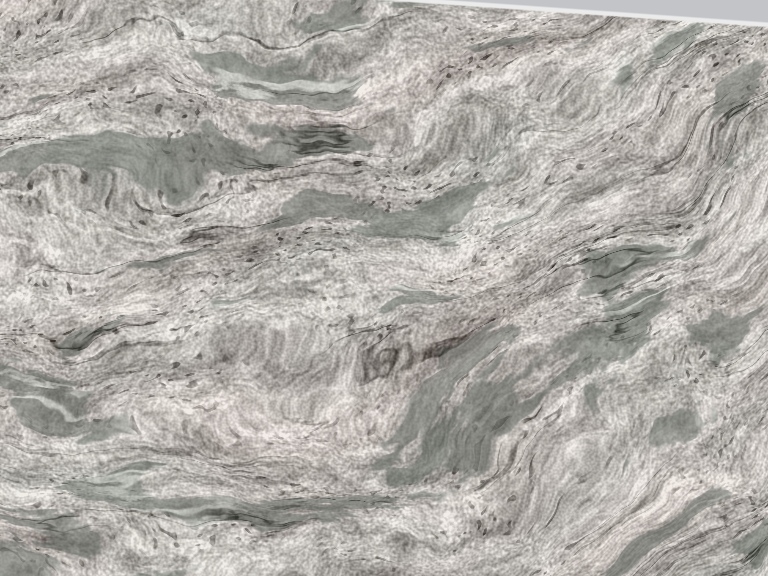
This texture is drawn by a WebGL 1 fragment shader. Its source:

```glsl
precision highp float;
// Polished grey granite slab: folded strata, grey-green patches, dark and white veins, fine grain.

uniform vec2 u_resolution;

float hash(vec2 cell) {
  vec3 h = fract(vec3(cell.xyx) * 0.1031);
  h += dot(h, h.yzx + 33.33);
  return fract((h.x + h.y) * h.z);
}

vec2 gradient(vec2 cell) {
  float angle = 6.2832 * hash(cell);
  return vec2(cos(angle), sin(angle));
}

float noise(vec2 p) {
  vec2 i = floor(p), f = p - i;
  vec2 u = f * f * f * (f * (f * 6.0 - 15.0) + 10.0);
  vec2 e = vec2(0.0, 1.0);
  float low = mix(dot(gradient(i), f), dot(gradient(i + e.yx), f - e.yx), u.x);
  float high = mix(dot(gradient(i + e), f - e), dot(gradient(i + e.yy), f - e.yy), u.x);
  return mix(low, high, u.y);
}

float fbm(vec2 p) {
  float sum = 0.0, amplitude = 1.0;
  for (int octave = 0; octave < 5; octave++) {
    sum += amplitude * noise(p);
    p = mat2(1.98, 0.16, -0.16, 1.98) * p + 17.3;
    amplitude *= 0.56;
  }
  return sum;
}

// Coordinates that follow the layers: sagging in the middle, sweeping up at the right.
vec2 foldedLayers(vec2 p) {
  vec2 s = p;
  s.y += 0.04 * sin(3.4 * p.x + 2.5 * p.y) - 0.75 * pow(max(p.x - 0.75, 0.0), 1.5);
  s += 0.11 * vec2(noise(p * 2.7 + 3.0), noise(p * vec2(2.7, 3.6) + 11.0));
  s += 0.03 * vec2(noise(p * 9.0 + 23.0), noise(p * vec2(8.0, 12.0) + 31.0));
  return s + 0.006 * vec2(noise(p * 34.0), noise(p * 34.0 + 5.0));
}

void main() {
  vec2 p = gl_FragCoord.xy / u_resolution.y;
  vec2 s = foldedLayers(p) + 4.0;
  float right = smoothstep(0.8, 1.15, p.x);

  // Broad layers and cloudy mottling
  float strata = fbm(s * vec2(2.6, 15.0));
  float mottle = fbm(s * vec2(20.0, 38.0) + 7.0);
  float tone = 0.715 + 0.21 * strata + 0.18 * mottle;

  // Ragged grey-green patches, long on the left and rounder on the right
  float body = mix(fbm(s * vec2(2.8, 9.0) + 41.0), fbm(s * vec2(5.0, 7.5) + 53.0), right);
  float patches = smoothstep(0.2, 0.31, body + 0.08 * mottle);
  tone = mix(tone, 0.51 + 0.09 * strata + 0.09 * mottle, 0.85 * patches);

  // White veins, then thin broken dark ones
  float whiteLine = abs(fbm(s * vec2(1.7, 8.0) + 67.0) + 0.06 * mottle);
  float white = smoothstep(0.11, 0.02, whiteLine)
              * smoothstep(-0.1, 0.25, noise(s * vec2(2.5, 5.0) + 71.0));
  tone = mix(tone, 0.85 + 0.08 * mottle, 0.75 * white);
  float darkLine = abs(fbm(s * vec2(1.8, 13.0) + 83.0) + 0.05 * mottle);
  float dark = smoothstep(0.07, 0.0, darkLine)
             * smoothstep(-0.05, 0.25, noise(s * vec2(3.0, 7.0) + 97.0));
  tone -= 0.25 * dark;

  // Fine grain and clustered mineral specks
  float grain = noise(s * vec2(120.0, 160.0)) + 0.7 * noise(p * 210.0 + 9.0);
  float cluster = smoothstep(-0.2, 0.3, noise(s * vec2(5.0, 14.0) + 101.0));
  float specks = smoothstep(0.22, 0.4, noise(s * vec2(62.0, 105.0) + 13.0)) * cluster;
  tone += (0.2 * grain - 0.27 * specks) * (1.0 - 0.6 * patches);
  tone = clamp(tone, 0.2, 0.93);

  // Warm grey stone: slightly pink in pale layers, greenish in patches
  vec3 tint = mix(vec3(0.018, 0.0, -0.02), vec3(0.0, 0.007, -0.018), patches);
  tint += vec3(0.016, -0.005, 0.0) * noise(s * vec2(3.0, 8.0) + 113.0);
  vec3 color = tone + tint;

  // Bright wall above the sloping top edge of the slab
  float edge = 1.0 - 0.07 * (p.x - 0.66);
  float wall = smoothstep(-0.002, 0.002, p.y - edge);
  vec3 wallColor = mix(vec3(0.92), vec3(0.76, 0.77, 0.78), smoothstep(0.006, 0.01, p.y - edge));
  gl_FragColor = vec4(mix(color, wallColor, wall), 1.0);
}
```
